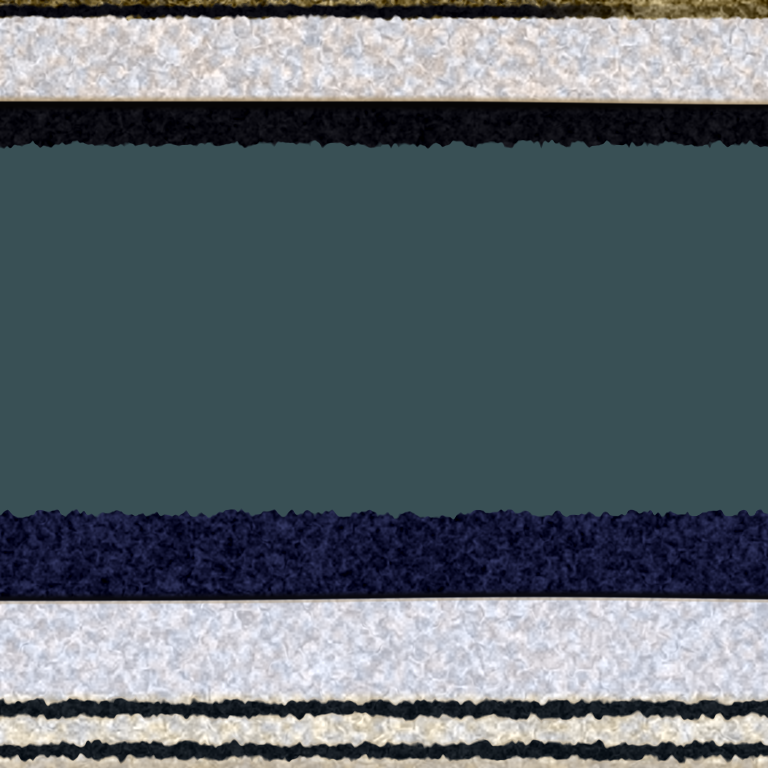
Give the GLSL for this pattern, as a Shadertoy shader.

```glsl
const vec3 TEAL = vec3(0.225, 0.315, 0.335);
const vec3 NAVY = vec3(0.075, 0.085, 0.205);
const vec3 BLACK = vec3(0.035, 0.035, 0.06);
const vec3 INK = vec3(0.075, 0.10, 0.125);
const vec3 WARM_WHITE = vec3(0.835, 0.82, 0.825);
const vec3 COOL_WHITE = vec3(0.835, 0.84, 0.88);
const vec3 CREAM = vec3(0.86, 0.84, 0.80);
const vec3 TAN = vec3(0.70, 0.62, 0.50);
const vec3 OLIVE = vec3(0.45, 0.38, 0.20);

// Band edges, as heights from the bottom
const float LOW_LINE = 0.022;
const float HIGH_LINE = 0.077;
const float LINE_HALF = 0.0095;
const float NAVY_BASE = 0.2175;
const float TEAL_BASE = 0.331;
const float BLACK_BASE = 0.812;
const float TOP_WHITE_BASE = 0.866;
const float TOP_WHITE_END = 0.977;
const float GRAIN_SCALE = 150.0;

float hash(vec2 p) {
    vec3 q = fract(vec3(p.xyx) * 0.1031);
    q += dot(q, q.yzx + 33.33);
    return fract((q.x + q.y) * q.z);
}

float noise(vec2 p) {
    vec2 i = floor(p), f = fract(p);
    f = f * f * (3.0 - 2.0 * f);
    return mix(mix(hash(i), hash(i + vec2(1, 0)), f.x),
               mix(hash(i + vec2(0, 1)), hash(i + vec2(1, 1)), f.x), f.y);
}

// Woven grain, centred on zero
float grain(vec2 p) {
    vec2 warp = vec2(noise(p * 0.6 + 17.0), noise(p * 0.6 + 53.0));
    return 0.65 * noise(p + 2.0 * warp) + 0.35 * noise(p * 1.9 + 31.0) - 0.5;
}

// Ragged offset of a band edge
float ragged(vec2 uv, float seed) {
    return noise(vec2(uv.x * 95.0, uv.y * 60.0 + seed))
         + 0.5 * noise(vec2(uv.x * 210.0, uv.y * 120.0 + seed)) - 0.75;
}

float above(float y, float edge, float soft) {
    return smoothstep(edge - soft, edge + soft, y);
}

float stripe(float y, float centre, float halfWidth, float soft) {
    return 1.0 - smoothstep(halfWidth - soft, halfWidth + soft, abs(y - centre));
}

void mainImage(out vec4 fragColor, in vec2 fragCoord) {
    vec2 uv = fragCoord / iResolution.xy;
    float soft = max(0.0016, 0.8 / iResolution.y);
    float g = grain(uv * GRAIN_SCALE);
    float fine = grain(uv * GRAIN_SCALE * 1.25 + 71.0);
    float tint = noise(uv * 75.0 + 9.0) - 0.5;
    float patches = noise(uv * 14.0 + 5.0) - 0.5;

    // Lower pale cloth, creamier around the thin lines
    vec3 cool = COOL_WHITE + 0.34 * g + 0.04 * tint * vec3(1.0, 0.0, -1.0);
    vec3 cream = CREAM + 0.42 * g + 0.10 * tint * vec3(0.6, 0.1, -1.0);
    vec3 col = mix(cream, cool, above(uv.y, 0.095, 0.008));
    col = mix(col, TAN * 0.9, 0.45 * (1.0 - above(uv.y + 0.008 * tint, 0.009, 0.004)));

    // Two rough dark lines
    for (int i = 0; i < 2; i++) {
        float centre = i == 0 ? LOW_LINE : HIGH_LINE;
        float seed = 20.0 + 40.0 * float(i);
        float wobble = 0.007 * ragged(uv, seed);
        float width = LINE_HALF + 0.006 * ragged(uv, seed + 13.0);
        float fringe = stripe(uv.y, centre + wobble, width + 0.003, 0.003);
        col = mix(col, TAN, 0.45 * fringe);
        vec3 ink = INK + 0.16 * fine;
        col = mix(col, ink, stripe(uv.y, centre + wobble, width, soft * 1.4));
    }

    // Navy pile above a slightly bowed seam
    float bow = 0.005 * exp(-pow((uv.x - 0.7) * 3.2, 2.0));
    float seam = NAVY_BASE + bow;
    vec3 navy = NAVY + (0.30 * g + 0.12 * fine + 0.04 * patches) * vec3(0.8, 0.85, 1.15);
    navy = mix(BLACK, navy, above(uv.y, seam + 0.007, 0.005));
    col = mix(col, TAN, 0.5 * stripe(uv.y, seam - 0.002, 0.002, soft));
    col = mix(col, navy, above(uv.y, seam, soft));

    // Flat teal field with ragged borders
    float tealEdge = TEAL_BASE + 0.011 * ragged(uv, 110.0);
    col = mix(col, TEAL, above(uv.y, tealEdge, soft));
    float blackEdge = BLACK_BASE + 0.010 * ragged(uv, 150.0);
    vec3 black = BLACK + 0.13 * g + 0.08 * fine;
    black = mix(black, vec3(0.025, 0.02, 0.02), above(uv.y, 0.858, 0.005));
    col = mix(col, black, above(uv.y, blackEdge, soft));

    // Upper pale cloth with a tan hem
    float hem = TOP_WHITE_BASE + 0.002 - 0.004 * smoothstep(0.55, 1.0, uv.x);
    vec3 warm = WARM_WHITE + 0.38 * g + 0.09 * tint * vec3(0.7, 0.0, -0.8);
    warm = mix(TAN + 0.10 * g, warm, above(uv.y, hem + 0.005, 0.005));
    col = mix(col, warm, above(uv.y, hem, soft));

    // Mottled top border, dark on the left and olive on the right
    float topEdge = TOP_WHITE_END + 0.006 * ragged(uv, 190.0);
    float oliveSide = smoothstep(0.65, 0.88, uv.x);
    vec3 mottled = OLIVE + 0.75 * g + 0.25 * patches;
    float darkRun = stripe(uv.y, 0.985 + 0.006 * ragged(uv, 230.0), 0.008, 0.003);
    mottled = mix(mottled, BLACK + 0.12 * fine, darkRun * (1.0 - 0.8 * oliveSide));
    mottled = mix(mottled, BLACK, 0.35 * smoothstep(-0.1, 0.25, fine) * (1.0 - oliveSide));
    col = mix(col, mottled, above(uv.y, topEdge, soft * 1.5));

    fragColor = vec4(clamp(col, 0.0, 1.0), 1.0);
}
```
